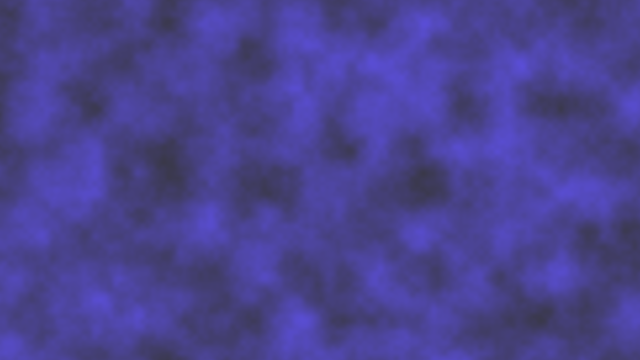
Reproduce this texture procedurally as a Shadertoy shader.

```glsl
// Soft violet-blue clouds over charcoal: a few octaves of smooth value noise
// are summed, and the result blends linearly between a dark and a light colour.

const vec3 CHARCOAL = vec3(0.207, 0.208, 0.206);
const vec3 VIOLET = vec3(0.376, 0.320, 0.940);
const float CELLS_PER_HEIGHT = 8.5;
const int OCTAVES = 4;

// Pseudo-random value in 0..1 for a lattice point
float hash(vec2 p) {
    vec3 q = fract(vec3(p.xyx) * 0.1031);
    q += dot(q, q.yzx + 33.33);
    return fract((q.x + q.y) * q.z);
}

// Lattice values joined by smooth interpolation
float valueNoise(vec2 p) {
    vec2 cell = floor(p);
    vec2 f = fract(p);
    vec2 blend = f * f * (3.0 - 2.0 * f);
    float bottom = mix(hash(cell), hash(cell + vec2(1.0, 0.0)), blend.x);
    float top = mix(hash(cell + vec2(0.0, 1.0)), hash(cell + vec2(1.0)), blend.x);
    return mix(bottom, top, blend.y);
}

// Octaves of halving size and strength, normalised to 0..1
float cloudNoise(vec2 p, int octaves) {
    float sum = 0.0;
    float total = 0.0;
    float amplitude = 0.5;
    for (int i = 0; i < octaves; i++) {
        sum += amplitude * valueNoise(p);
        total += amplitude;
        amplitude *= 0.5;
        p = p * 2.0 + vec2(17.3, 9.1);
    }
    return sum / total;
}

void mainImage(out vec4 fragColor, in vec2 fragCoord) {
    vec2 uv = fragCoord / iResolution.y;
    float density = cloudNoise(uv * CELLS_PER_HEIGHT + vec2(31.0, 57.0), OCTAVES);
    fragColor = vec4(mix(CHARCOAL, VIOLET, density), 1.0);
}
```
